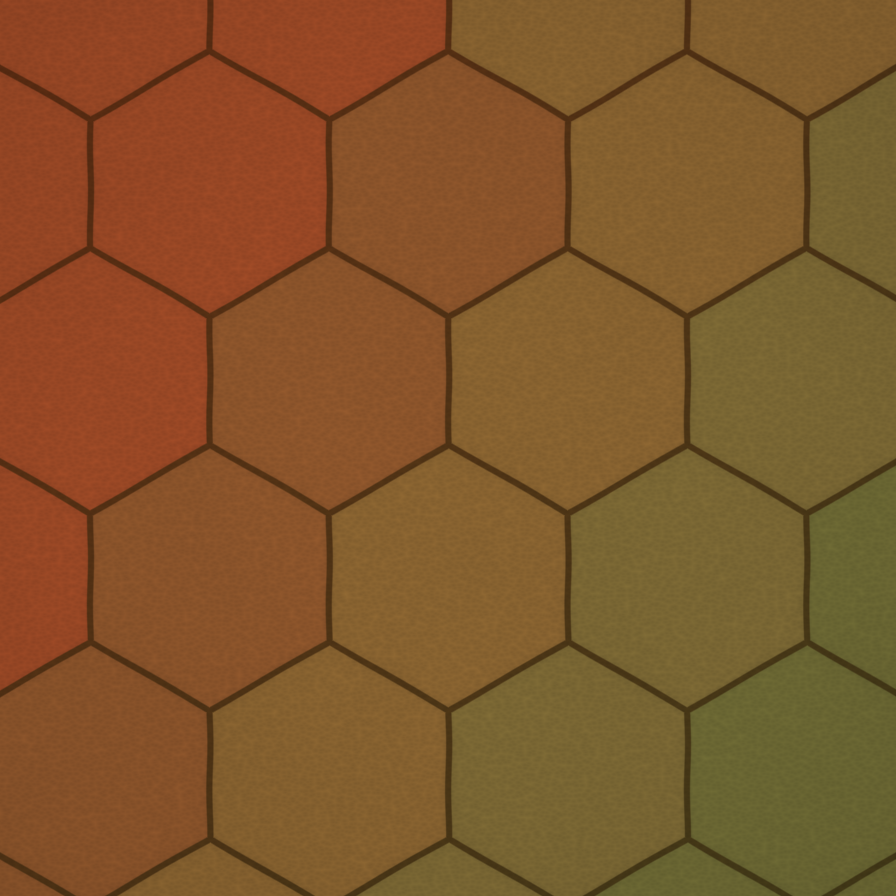
A Shadertoy shader for this pattern:

```glsl
// Hexagon tiles in diagonal bands from rust to olive, with dark joints and paper grain.

// Layout, in canvas heights
const float TILE_WIDTH = 0.2665;
const float ROW_PITCH = 0.2199;
const float EDGE_SLOPE = 0.577;
const vec2 ORIGIN = vec2(0.3675, 0.1354);
const float JOINT_HALF_WIDTH = 0.0034;
const float JOINT_WOBBLE = 0.0006;

// Surface
const vec2 GRAIN_SCALE = vec2(150.0, 240.0);
const float GRAIN_AMOUNT = 0.13;
const float MOTTLE_AMOUNT = 0.012;
const float VIGNETTE = 0.10;

// Colours
const int LAST_BAND = 4;
const vec3 BAND_COLORS[5] = vec3[5](
    vec3(0.60, 0.28, 0.145),
    vec3(0.54, 0.325, 0.165),
    vec3(0.525, 0.38, 0.185),
    vec3(0.475, 0.40, 0.20),
    vec3(0.42, 0.405, 0.20));
const vec3 JOINT_WARM = vec3(0.35, 0.17, 0.07);
const vec3 JOINT_COOL = vec3(0.26, 0.22, 0.09);

vec2 hash22(vec2 p) {
    vec3 q = fract(vec3(p.xyx) * vec3(0.1031, 0.1030, 0.0973));
    q += dot(q, q.yzx + 33.33);
    return fract((q.xx + q.yz) * q.zy);
}

// Distance to the nearest jittered point
float cellular(vec2 p) {
    vec2 cell = floor(p), f = p - cell;
    float nearest = 4.0;
    for (int y = -1; y <= 1; y++) {
        for (int x = -1; x <= 1; x++) {
            vec2 offset = vec2(x, y);
            vec2 d = offset + hash22(cell + offset + 100.0) - f;
            nearest = min(nearest, dot(d, d));
        }
    }
    return sqrt(nearest);
}

// Soft blotches from warped sines
float layeredSines(vec2 p) {
    float sum = 0.0, amplitude = 0.5;
    for (int i = 0; i < 5; i++) {
        p = mat2(0.8, 0.6, -0.6, 0.8) * p * 1.7 + 1.3;
        p += 0.6 * sin(p.yx);
        sum += amplitude * sin(p.x) * sin(p.y);
        amplitude *= 0.75;
    }
    return sum;
}

// Distance inside a pointy-top hexagon whose slanted sides interlock by row
float hexInside(vec2 p) {
    p = abs(p);
    float apex = 0.5 * (ROW_PITCH + 0.5 * EDGE_SLOPE * TILE_WIDTH);
    float slant = (apex - p.y - EDGE_SLOPE * p.x) / length(vec2(1.0, EDGE_SLOPE));
    return min(0.5 * TILE_WIDTH - p.x, slant);
}

// Returns the distance to the joint in x, and the tile's column and row in yz
vec3 hexTile(vec2 p) {
    vec2 period = vec2(TILE_WIDTH, 2.0 * ROW_PITCH);
    vec2 evenCell = round(p / period);
    vec2 oddCell = floor(p / period) + 0.5;
    float evenDist = hexInside(p - evenCell * period);
    float oddDist = hexInside(p - oddCell * period);
    vec2 cell = evenDist > oddDist ? evenCell : oddCell;
    return vec3(max(evenDist, oddDist), cell.x, 2.0 * cell.y);
}

// Bands follow the lattice diagonal; the top row goes from rust straight to ochre
vec3 tileColor(float column, float row) {
    int band = int(round(column - 0.5 * row)) + 2;
    if (row > 3.5 && band == 1) band = 2;
    return BAND_COLORS[clamp(band, 0, LAST_BAND)];
}

void mainImage(out vec4 fragColor, in vec2 fragCoord) {
    vec2 uv = fragCoord / iResolution.y;
    float pixel = 1.0 / iResolution.y;

    // Tiles
    vec2 wobble = JOINT_WOBBLE * sin(uv.yx * vec2(61.0, 47.0) + vec2(0.7, 2.1));
    vec3 tile = hexTile(uv - ORIGIN + wobble);
    vec3 color = tileColor(tile.y, tile.z);
    color *= 1.0 - 0.05 * exp(-max(tile.x - JOINT_HALF_WIDTH, 0.0) * 250.0);

    // Joints
    float diagonal = clamp(0.5 + 0.6 * (uv.x - uv.y), 0.0, 1.0);
    vec3 jointColor = mix(JOINT_WARM, JOINT_COOL, diagonal);
    float joint = 1.0 - smoothstep(-pixel, pixel, tile.x - JOINT_HALF_WIDTH);
    color = mix(color, jointColor, joint);

    // Paper grain, blotches and edge shading
    float fine = cellular(uv * GRAIN_SCALE) - 0.47;
    float coarse = cellular(uv * GRAIN_SCALE * 0.43 + 17.0) - 0.47;
    float grain = GRAIN_AMOUNT * (0.7 * fine + 0.3 * coarse);
    float mottle = MOTTLE_AMOUNT * layeredSines(uv * 6.0);
    vec2 fromCenter = fragCoord / iResolution.xy - 0.5;
    float shade = 1.02 - VIGNETTE * dot(fromCenter, fromCenter) * 1.6;
    color *= shade * (1.0 + grain + mottle);

    fragColor = vec4(color, 1.0);
}
```
